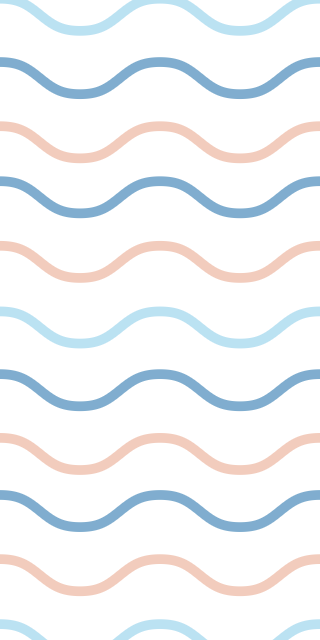
This pattern is drawn by a Shadertoy shader. Its source:

```glsl
#define WAVES_ACROSS 2.0
#define SWING 0.0534
#define FLATTEN 0.06
#define HALF_WIDTH 0.0152
#define PAPER vec3(1.0)
#define SKY vec3(0.735, 0.885, 0.95)
#define BLUE vec3(0.50, 0.68, 0.81)
#define PINK vec3(0.95, 0.80, 0.74)

const float TAU = 6.2831853;
const int LINES = 5;

// Height of the wave about its midline in x, its slope in y
vec2 wave(float x) {
    float k = TAU * WAVES_ACROSS;
    float t = k * x;
    float height = cos(t) - FLATTEN * cos(3.0 * t);
    float slope = k * (3.0 * FLATTEN * sin(3.0 * t) - sin(t));
    return SWING * vec2(height, slope);
}

void mainImage(out vec4 fragColor, in vec2 fragCoord) {
    // Canvas width is one unit; depth grows downward from the top edge
    float pixel = 1.0 / iResolution.x;
    float x = fragCoord.x * pixel;
    float depth = (iResolution.y - fragCoord.y) * pixel;

    // Midline of each stripe, and the slightly uneven gap to its next repeat
    float midline[LINES] = float[](0.0462, 0.2441, 0.4446, 0.6165, 0.8183);
    float spacing[LINES] = float[](0.9772, 0.9753, 0.9740, 0.9805, 0.9792);
    vec3 ink[LINES] = vec3[](SKY, BLUE, PINK, BLUE, PINK);

    vec2 curve = wave(x);
    float steepness = sqrt(1.0 + curve.y * curve.y);
    vec3 color = PAPER;

    for (int i = 0; i < LINES; i++) {
        // Vertical offset to the nearest repeat, corrected for slope
        float offset = depth + curve.x - midline[i];
        offset -= spacing[i] * round(offset / spacing[i]);
        float edge = abs(offset) / steepness - HALF_WIDTH;
        float cover = clamp(0.5 - edge / pixel, 0.0, 1.0);
        color = mix(color, ink[i], cover);
    }
    fragColor = vec4(color, 1.0);
}
```
